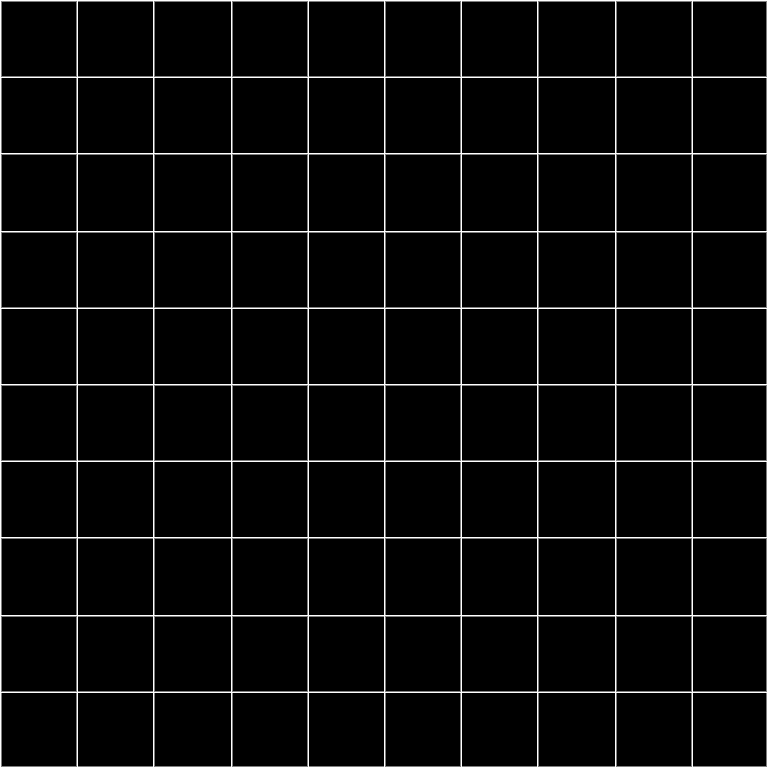
Give the GLSL for this pattern, as a WebGL 1 fragment shader.

```glsl
precision highp float;
// A ten by ten grid of thin white lines on black, closed on all four sides.
// Each axis finds its nearest rule, snapped to a 1/512 raster so that the
// hairlines stay crisp, and turns the distance to it into coverage.

uniform vec2 u_resolution;

// Coverage of the grid lines along each axis
vec2 ruleCoverage(vec2 p, vec2 pixel) {
  vec2 index = floor(p * 10.0 + 0.5);

  // Rule centres sit mid-step on the raster; the last one stays inside the edge
  vec2 centre = min(floor(index * 51.2 + 0.5) + 0.5, 511.5) / 512.0;
  vec2 edgeDistance = abs(p - centre) - 0.5 / 512.0;
  return clamp(0.5 - edgeDistance / pixel, 0.0, 1.0);
}

void main() {
  vec2 pixel = 1.0 / u_resolution;
  vec2 p = gl_FragCoord.xy * pixel;
  p.y = 1.0 - p.y; // rows are counted from the top

  vec2 rules = ruleCoverage(p, pixel);
  vec3 color = mix(vec3(0.0), vec3(1.0), max(rules.x, rules.y));
  gl_FragColor = vec4(color, 1.0);
}
```
